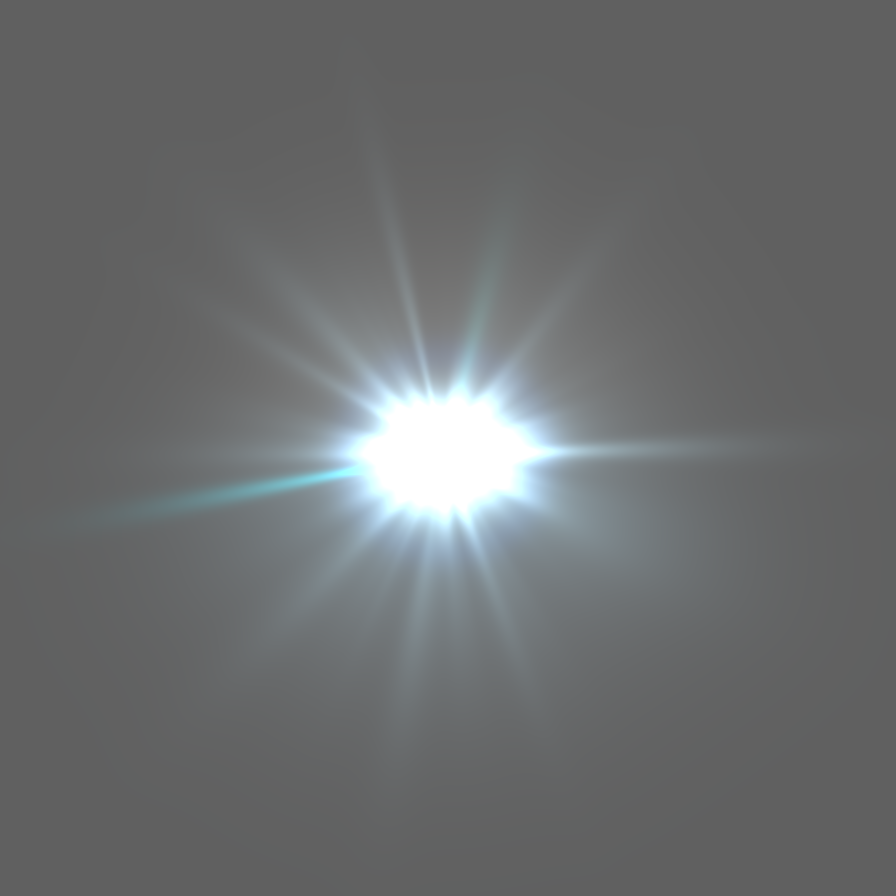
A Shadertoy shader for this background:

```glsl
// A blue-white starburst with a wide flare and fine rays on a grey field.

const float TAU = 6.2831853;
const vec2 CENTER = vec2(0.496, 0.493);
const vec3 GREY = vec3(0.375);
const vec3 WARM = vec3(0.150, 0.138, 0.130);
const vec3 COOL = vec3(0.125, 0.155, 0.170);
const vec3 ICE = vec3(0.62, 0.90, 1.0);
const vec3 CYAN = vec3(-0.05, 0.88, 1.0);
const vec3 TEAL = vec3(0.10, 0.85, 0.80);

float hash(float n) {
    return fract(sin(n * 127.1 + 3.7) * 4375.85);
}

// Smooth noise around the circle, repeating after a whole turn
float ringNoise(float angle, float cells, float seed) {
    float x = fract(angle / TAU) * cells;
    float i = floor(x);
    float f = smoothstep(0.0, 1.0, x - i);
    return mix(hash(i + seed), hash(mod(i + 1.0, cells) + seed), f);
}

float gauss(float x, float width) {
    float t = x / width;
    return exp(-t * t);
}

// Soft wedge of light leaving the centre at an angle in degrees
float beam(float angle, float r, float degrees, float spread, float reach) {
    float turn = angle - radians(degrees);
    float offset = abs(mod(turn + 0.5 * TAU, TAU) - 0.5 * TAU);
    return gauss(offset, spread) * gauss(r, reach);
}

// Broad haze, warm above the centre and cool below it
vec3 haze(vec2 p, float r) {
    float upper = smoothstep(-0.08, 0.10, p.y);
    return mix(COOL, WARM, upper) * gauss(r, mix(0.25, 0.215, upper));
}

// Fine scattered rays
float fineRays(float angle, float r) {
    float broad = ringNoise(angle, 34.0, 11.0);
    float thin = ringNoise(angle, 92.0, 57.0);
    return (broad * broad * 0.6 + broad * thin * 0.5) * gauss(r, 0.18);
}

// The stronger rays
vec3 mainBeams(float angle, float r) {
    vec3 light = CYAN * 0.42 * beam(angle, r, 190.5, 0.045, 0.24);
    light += ICE * 0.26 * beam(angle, r, 1.5, 0.05, 0.25);
    light += ICE * 0.09 * beam(angle, r, 180.0, 0.06, 0.23);
    light += ICE * 0.09 * beam(angle, r, -24.0, 0.26, 0.27);
    light += ICE * 0.13 * beam(angle, r, 133.0, 0.09, 0.23);
    light += ICE * 0.09 * beam(angle, r, 148.0, 0.05, 0.22);
    light += ICE * 0.14 * beam(angle, r, 103.0, 0.045, 0.24);
    light += TEAL * 0.13 * beam(angle, r, 76.0, 0.08, 0.20);
    light += ICE * 0.08 * beam(angle, r, 53.0, 0.07, 0.23);
    light += ICE * 0.14 * beam(angle, r, 261.0, 0.08, 0.24);
    light += ICE * 0.10 * beam(angle, r, 290.0, 0.06, 0.21);
    light += ICE * 0.09 * beam(angle, r, 226.0, 0.10, 0.24);
    return light;
}

// Bright oval heart with a ragged edge and a pointed sideways flare
vec3 core(vec2 p, float angle, float r) {
    float ragged = 0.90 + 0.22 * ringNoise(angle, 40.0, 83.0);
    float oval = length(p * vec2(0.78, 1.0)) / ragged;
    float flare = gauss(p.x, 0.085) * gauss(p.y, 0.018);
    vec3 light = vec3(1.15, 1.5, 1.7) * gauss(oval, 0.057);
    light += vec3(0.22, 0.38, 0.46) * exp(-oval / 0.055);
    light += vec3(0.35, 0.50, 0.65) * flare;
    return light + vec3(0.0, 0.012, 0.05) * gauss(r - 0.11, 0.022);
}

void mainImage(out vec4 fragColor, in vec2 fragCoord) {
    vec2 p = (fragCoord - 0.5 * iResolution.xy) / min(iResolution.x, iResolution.y);
    p += 0.5 - CENTER;
    float r = length(p);
    float angle = atan(p.y, p.x + 1e-6);

    vec3 color = GREY + haze(p, r);
    color += ICE * 0.11 * fineRays(angle, r);
    color += mainBeams(angle, r);
    color += core(p, angle, r);
    fragColor = vec4(clamp(color, 0.0, 1.0), 1.0);
}
```
